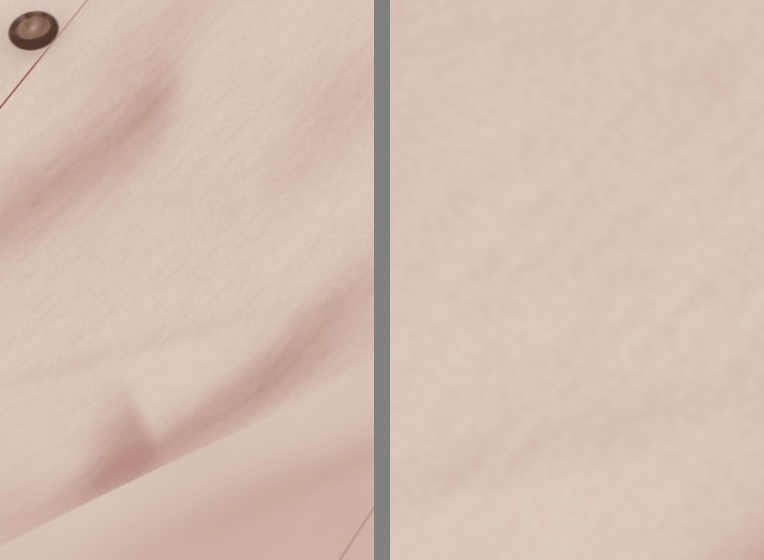
Left: the whole. Right: its middle third, enlarged.
Write a Shadertoy shader that draws this texture.

```glsl
#define LIGHT_CLOTH vec3(0.858, 0.782, 0.738)
#define SHADE_CLOTH vec3(0.770, 0.637, 0.598)
#define THREAD vec3(0.58, 0.35, 0.31)
#define HORN_DARK vec3(0.27, 0.18, 0.15)
#define HORN_LIGHT vec3(0.62, 0.48, 0.40)
#define CRINKLE_ANGLE 0.60
#define CRINKLE_FREQ vec2(19.0, 92.0)
#define CRINKLE_DEPTH 0.34
#define WEAVE_FREQ 210.0
#define WEAVE_DEPTH 0.17
#define BUTTON_POS vec2(0.060, 0.945)

float hash(vec2 cell) {
    uvec2 k = uvec2(ivec2(cell)) * uvec2(1597u, 3571u);
    uint n = (k.x ^ k.y) * 74773u;
    n = (n ^ (n >> 15)) * 48271u;
    n = (n ^ (n >> 13)) * 69621u;
    return float((n ^ (n >> 16)) & 65535u) / 65535.0;
}

float noise(vec2 p) {
    vec2 i = floor(p), f = fract(p);
    f = f * f * (3.0 - 2.0 * f);
    return mix(mix(hash(i), hash(i + vec2(1, 0)), f.x),
               mix(hash(i + vec2(0, 1)), hash(i + vec2(1, 1)), f.x), f.y);
}

vec2 turn(vec2 p, float angle) {
    float c = cos(angle), s = sin(angle);
    return vec2(c * p.x + s * p.y, c * p.y - s * p.x);
}

// Soft elongated shadow of one fold
float fold(vec2 p, vec2 centre, float angle, vec2 size) {
    vec2 q = turn(p - centre, angle) / size;
    return exp(-dot(q, q));
}

float segmentDist(vec2 p, vec2 a, vec2 b) {
    vec2 d = b - a;
    return length(p - a - d * clamp(dot(p - a, d) / dot(d, d), 0.0, 1.0));
}

// Long ripples, bent by slow noise and broken into short ridges
float crinkle(vec2 p) {
    vec2 q = turn(p, CRINKLE_ANGLE);
    q.y -= 0.14 * q.x * q.x;
    q.y += 0.022 * noise(q * 9.0 + 20.0) + 0.006 * noise(q * 32.0 + 50.0);
    float ridges = noise(q * CRINKLE_FREQ + 200.0);
    float fine = noise(q * CRINKLE_FREQ * vec2(1.9, 1.6) + 400.0);
    return 0.65 * ridges + 0.35 * fine - 0.5;
}

float upperShade(vec2 p) {
    float s = 0.06;
    // Broad fold on the left, ending in a firm right edge
    float stop = 1.0 - smoothstep(0.27, 0.36, p.x - 0.25 * (p.y - 0.8));
    s += 0.80 * stop * fold(p, vec2(0.13, 0.695), 0.62, vec2(0.25, 0.060));
    s += 0.45 * stop * fold(p, vec2(0.28, 0.83), 0.95, vec2(0.10, 0.050));
    s += 0.35 * fold(p, vec2(0.00, 0.57), 0.55, vec2(0.16, 0.055));
    // Faint folds near the top and a shallow crease
    s += 0.42 * fold(p, vec2(0.29, 0.95), 0.70, vec2(0.15, 0.045));
    s += 0.34 * fold(p, vec2(0.62, 0.82), 0.75, vec2(0.22, 0.075));
    s += 0.20 * fold(p, vec2(0.20, 0.370), 0.27, vec2(0.26, 0.018));
    // Deep diagonal on the right
    s += 0.85 * fold(p, vec2(0.57, 0.420), 0.72, vec2(0.21, 0.042));
    s += 0.72 * fold(p, vec2(0.43, 0.280), 0.52, vec2(0.30, 0.042));
    // Hollow with a sharp crest, and the shadow along the overlap
    float crest = p.x - 0.215 + 0.45 * (p.y - 0.31);
    float hollow = 1.0 - smoothstep(-0.005, 0.035, crest);
    s += 0.95 * hollow * fold(p, vec2(0.23, 0.22), 1.00, vec2(0.11, 0.060));
    s += 0.60 * fold(p, vec2(0.17, 0.13), 0.50, vec2(0.20, 0.035));
    s += 0.35 * fold(p, vec2(0.00, 0.09), 0.80, vec2(0.10, 0.05));
    return s;
}

float lowerShade(vec2 p, float depth) {
    float s = 0.16 + 0.45 * smoothstep(0.02, 0.24, depth);
    s += 0.32 * fold(p, vec2(0.45, 0.11), 0.45, vec2(0.25, 0.05));
    return s + 0.25 * fold(p, vec2(0.64, 0.18), 0.45, vec2(0.14, 0.03));
}

vec3 addButton(vec3 col, vec2 p, float px) {
    vec2 q = turn(p - BUTTON_POS, 0.25);
    float body = length(q / vec2(0.045, 0.034));
    float face = length((q - vec2(0.0, 0.005)) / vec2(0.043, 0.029));
    float dish = length((q - vec2(0.001, 0.005)) / vec2(0.033, 0.020));
    float blur = 1.5 * px / 0.034;
    float contact = fold(p, BUTTON_POS - vec2(0.0, 0.010), 0.25, vec2(0.050, 0.036));
    col = mix(col, SHADE_CLOTH * 0.8, 0.5 * contact);
    // Horn streaks around the rim, paler bowl with worn glints
    float streak = noise(vec2(atan(q.y, q.x) * 4.0 + 30.0, 7.0));
    vec3 rim = mix(HORN_DARK, HORN_LIGHT, 0.15 + 0.6 * streak * smoothstep(-0.01, 0.03, q.y));
    vec3 bowl = mix(HORN_DARK, HORN_LIGHT, 0.60 + 0.35 * noise(q * 130.0 + 40.0));
    bowl += 0.20 * fold(q, vec2(0.002, 0.005), 0.4, vec2(0.010, 0.006));
    vec3 horn = mix(rim, bowl, 1.0 - smoothstep(0.82, 1.08, dish));
    horn = mix(horn, HORN_DARK * 1.2, smoothstep(1.0 - blur, 1.0 + blur, face));
    return mix(col, horn, 1.0 - smoothstep(1.0 - blur, 1.0 + blur, body));
}

void mainImage(out vec4 fragColor, in vec2 fragCoord) {
    float px = 1.0 / iResolution.y;
    vec2 p = fragCoord * px;

    // Overlapping lower cloth lies out of focus
    float edge = 0.023 + 0.52 * p.x - 0.08 * p.x * p.x;
    float below = smoothstep(-0.003, 0.003, edge - p.y);
    float shade = mix(upperShade(p), lowerShade(p, edge - p.y), below);

    float focus = mix(smoothstep(0.05, 0.50, p.y) * 0.5 + 0.5, 0.16, below);
    float relief = CRINKLE_DEPTH * (0.55 + 0.75 * min(shade, 1.0));
    float weave = noise(turn(p, 0.3) * WEAVE_FREQ + 300.0) - 0.5;
    shade += focus * (relief * crinkle(p) + WEAVE_DEPTH * weave);
    shade += 0.14 * (noise(turn(p, 0.6) * vec2(5.0, 11.0) + 90.0) - 0.5);
    vec3 col = mix(LIGHT_CLOTH, SHADE_CLOTH, clamp(shade, -0.2, 1.6));

    // Placket seam and the faint seam in the lower corner
    float seam = segmentDist(p, vec2(-0.01, 0.795), vec2(0.16, 1.005));
    float seamInk = mix(0.85, 0.35, smoothstep(0.05, 0.10, p.x));
    col = mix(col, THREAD, seamInk * (1.0 - smoothstep(0.0005, 0.0030, seam)));
    float hem = segmentDist(p, vec2(0.60, -0.01), vec2(0.68, 0.112));
    col = mix(col, THREAD, 0.28 * (1.0 - smoothstep(0.0005, 0.0045, hem)));

    fragColor = vec4(addButton(col, p, px), 1.0);
}
```
